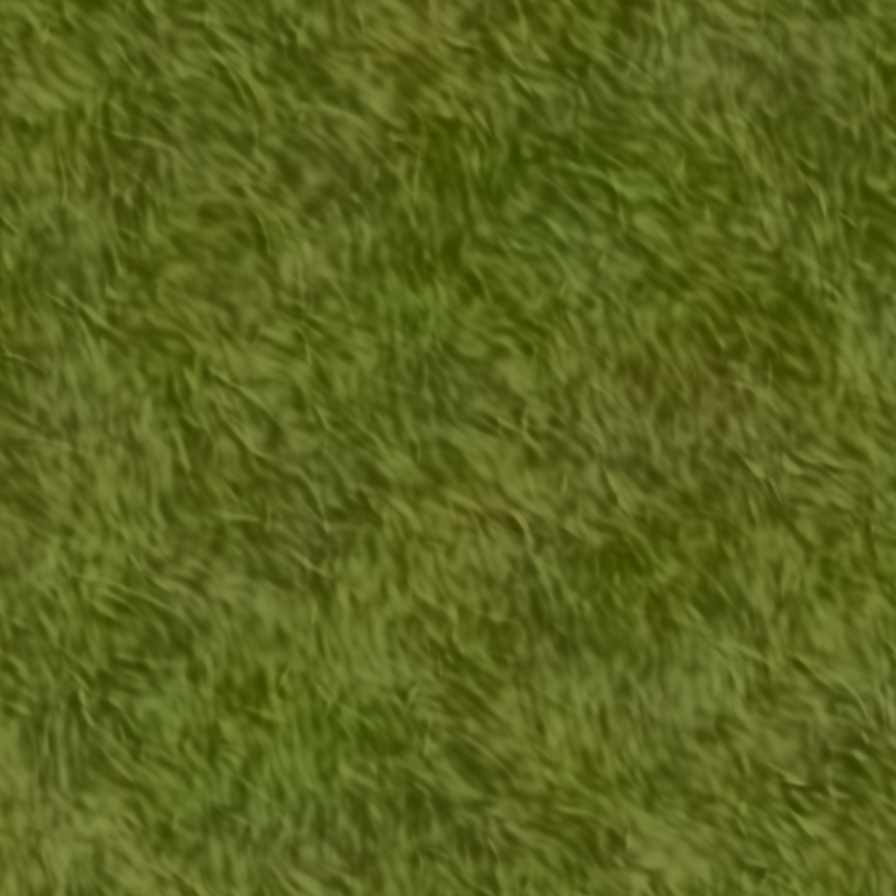
A three.js fragment shader for this texture:

```glsl
// Soft, wind-swept meadow grass: leaning streaks, pale blades and patchy tint.
varying vec2 vUv;

const vec3 MEAN_GREEN = vec3(0.358, 0.396, 0.117);  // colour at tone 0
const vec3 TONE_STEP = vec3(0.064, 0.066, 0.056);   // colour change per unit of tone
const vec3 WARM_TINT = vec3(0.036, -0.010, 0.016);  // dry against lush patches
const vec3 DULL_TINT = vec3(0.006, 0.000, 0.050);   // hazy against saturated patches
const float LEAN = 2.10;            // main blade direction, radians from the x axis
const float LEAN_SPREAD = 0.65;     // spread of single blade directions
const float WARP = 0.012;           // bending of the streaks
const float BLADE_WIDTH = 0.0037;
const float BLADE_SHARE = 0.66;     // share of cells that hold a blade
const float BLADE_TONE = 2.0;
const vec2 FINE_FREQ = vec2(46.0, 92.0);   // along, across the lean
const vec2 MID_FREQ = vec2(22.0, 50.0);
const vec2 CLUMP_FREQ = vec2(10.0, 20.0);

vec2 hash2(vec2 p) {
  vec3 q = fract(p.xyx * vec3(0.1031, 0.1030, 0.0973));
  q += dot(q, q.yzx + 33.33);
  return fract((q.xx + q.yz) * q.zy);
}

vec2 rotateTo(vec2 p, float angle) {
  float c = cos(angle), s = sin(angle);
  return vec2(c * p.x + s * p.y, c * p.y - s * p.x);
}

float cornerSlope(vec2 cell, vec2 offset) {
  float a = 6.2832 * hash2(cell + 157.0).x;
  return dot(vec2(cos(a), sin(a)), offset);
}

float gradientNoise(vec2 p) {
  vec2 i = floor(p), f = fract(p);
  vec2 u = f * f * f * (f * (f * 6.0 - 15.0) + 10.0);
  vec2 e = vec2(1.0, 0.0);
  float low = mix(cornerSlope(i, f), cornerSlope(i + e, f - e), u.x);
  float high = mix(cornerSlope(i + e.yx, f - e.yx), cornerSlope(i + 1.0, f - 1.0), u.x);
  return mix(low, high, u.y);
}

// Noise stretched along two leans that trade places from patch to patch
float streaks(vec2 p, vec2 freq, float choice, float seed) {
  float steep = gradientNoise(rotateTo(p, LEAN - 0.28) * freq + seed);
  float slanted = gradientNoise(rotateTo(p, LEAN + 0.34) * freq + seed + 71.0);
  return mix(steep, slanted, choice) / length(vec2(choice, 1.0 - choice));
}

// One scattered layer of curved blades, each with a shadow on its lower side
float blades(vec2 p, float cells, float seed) {
  vec2 home = floor(p * cells);
  float tone = 0.0;
  for (int j = -1; j <= 1; j++) {
    for (int i = -1; i <= 1; i++) {
      vec2 cell = home + vec2(float(i), float(j));
      vec2 place = hash2(cell + seed);
      vec2 shape = hash2(cell + seed + 39.0);
      vec2 look = hash2(cell + seed + 83.0);
      float turn = (shape.x + shape.y - 1.0) * LEAN_SPREAD * 1.4;
      vec2 q = rotateTo(p - (cell + place) / cells, LEAN + turn);
      float reach = mix(0.40, 0.80, shape.y) / cells;
      float along = q.x / reach;
      float across = q.y + (look.x - 0.5) * 0.3 * reach * along * along;
      float fade = 1.0 - smoothstep(0.2, 1.0, abs(along));
      float width = BLADE_WIDTH * mix(0.75, 1.3, look.x) * (0.6 + 0.4 * fade);
      float lit = across / width;
      float shade = lit / 1.4 - 1.6;
      float present = step(fract(look.y * 7.0), BLADE_SHARE) * mix(0.3, 1.0, look.y);
      tone += present * fade * (exp(-lit * lit) - 0.55 * exp(-shade * shade));
    }
  }
  return tone;
}

void main() {
  // Bend the field so that no streak runs straight
  vec2 bend = vec2(gradientNoise(vUv * 13.0 + 5.0), gradientNoise(vUv * 13.0 + 47.0));
  vec2 p = vUv + WARP * bend;

  // Grass body from fine fibres up to broad light and dark areas
  float choice = smoothstep(-0.25, 0.25, gradientNoise(vUv * 5.0 + 19.0) + 0.2 * (vUv.y - 0.5));
  float tone = 2.3 * streaks(p, FINE_FREQ, choice, 11.0);
  tone += 2.3 * streaks(p, MID_FREQ, choice, 29.0);
  tone += 1.7 * streaks(p, CLUMP_FREQ, choice, 53.0);
  tone += 1.3 * gradientNoise(vUv * 4.5 + 91.0);
  tone += 0.7 * (0.5 - vUv.y);

  // Long, medium and short blades, stronger in some tufts than in others
  float tuft = 0.8 + 0.9 * gradientNoise(vUv * 6.0 + 63.0);
  float cover = 0.9 * blades(p, 11.0, 3.0) + blades(p, 19.0, 207.0) + 0.9 * blades(p, 31.0, 411.0);
  tone += BLADE_TONE * tuft * clamp(cover, -0.8, 1.4) - 0.1;

  // Compress the extremes, then tint by patch
  tone = 2.8 * tone / sqrt(7.84 + tone * tone);
  float warmth = gradientNoise(vUv * 3.2 + 33.0) + 0.5 * gradientNoise(vUv * 13.0 + 77.0);
  float haze = gradientNoise(vUv * 7.0 + 121.0);
  vec3 grass = MEAN_GREEN + TONE_STEP * tone + WARM_TINT * warmth + DULL_TINT * haze;
  gl_FragColor = vec4(clamp(grass, 0.0, 1.0), 1.0);
}
```
